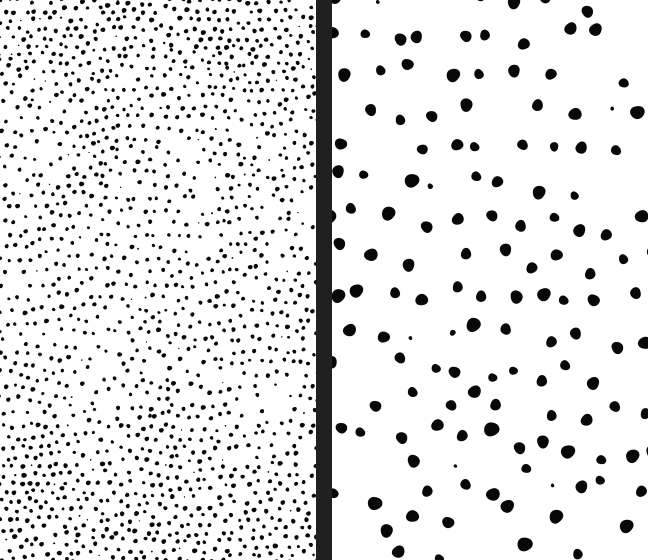
Left: the whole. Right: its middle third, enlarged.
Reproduce this pattern procedurally as a WebGL 1 fragment shader.

```glsl
precision highp float;
// Hand-inked stipple: small black dots on white, evenly scattered but irregular.
// A staggered, jittered grid is bent by smooth noise, packed tighter towards the
// top and bottom, and thinned at random; each dot gets its own size and shape.

uniform vec2 u_resolution;

const float COLUMNS = 30.0;
const vec3 PAPER = vec3(1.0);
const vec3 INK = vec3(0.03);

// Sine-free hashes: two or three random values per cell
vec3 hash3(vec2 p) {
  vec3 h = fract(p.xyx * vec3(0.1031, 0.1030, 0.0973));
  h += dot(h, h.yxz + 33.33);
  return fract((h.xxy + h.yzz) * h.zyx);
}

vec2 noise2(vec2 p) {
  vec2 i = floor(p), f = fract(p);
  f = f * f * (3.0 - 2.0 * f);
  vec2 low = mix(hash3(i).xy, hash3(i + vec2(1.0, 0.0)).xy, f.x);
  vec2 high = mix(hash3(i + vec2(0.0, 1.0)).xy, hash3(i + 1.0).xy, f.x);
  return mix(low, high, f.y);
}

// Displacement of a grid point: slow drift plus crowding at both ends
vec2 drift(vec2 q, float rows) {
  vec2 d = 1.5 * (noise2(q * 0.16 + 40.0) - 0.5);
  d.y -= 1.4 * sin(6.2832 * q.y / rows);
  return d;
}

// Ink coverage of the dot that belongs to one grid cell
float dotInk(vec2 p, vec2 cell, float rows, float pixel) {
  vec3 place = hash3(cell + 71.0);
  vec3 form = hash3(cell + 193.0);

  // Centre: staggered row, jitter, then drift
  vec2 q = cell + 0.5 + 0.56 * (place.xy - 0.5);
  q.x += 0.5 * mod(cell.y, 2.0);
  vec2 offset = p - q - drift(q, rows);

  // Thin out the middle of the canvas, in loose patches
  float t = q.y / rows;
  float sparse = smoothstep(0.12, 0.36, t) * (1.0 - smoothstep(0.84, 0.93, t));
  float patchy = noise2(q * 0.22 + 90.0).x;
  float keep = step(mix(0.02, 0.28 * patchy, sparse), place.z);

  // Size: mostly medium, a few specks
  float radius = mix(0.13, 0.235, 0.5 * (form.x + form.y)) + 0.012 * (1.0 - sparse);
  radius *= mix(0.35, 1.0, smoothstep(0.02, 0.08, form.z));

  // Slightly uneven outline
  float angle = atan(offset.y, offset.x + 1e-5);
  radius *= 1.0 + 0.06 * cos(2.0 * angle + 6.2832 * form.x)
                + 0.04 * cos(3.0 * angle + 6.2832 * form.y);
  return keep * (1.0 - smoothstep(-0.65 * pixel, 0.65 * pixel, length(offset) - radius));
}

void main() {
  float pixel = COLUMNS / u_resolution.x;
  float rows = u_resolution.y * pixel;
  vec2 p = gl_FragCoord.xy * pixel;

  // Undo the drift roughly to find the cells nearby
  vec2 home = p - drift(p, rows);
  home = floor(p - drift(home, rows));

  float ink = 0.0;
  for (int j = -2; j <= 2; j++) {
    for (int i = -2; i <= 2; i++) {
      ink = max(ink, dotInk(p, home + vec2(float(i), float(j)), rows, pixel));
    }
  }
  gl_FragColor = vec4(mix(PAPER, INK, ink), 1.0);
}
```
